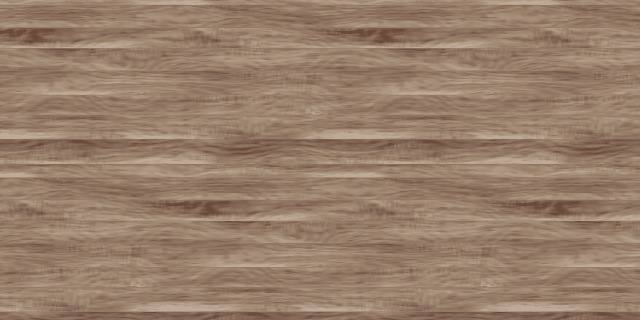
A WebGL 1 fragment shader for this texture:

```glsl
precision highp float;
// Brown timber boards lying flat: a block of eight boards repeats across and down,
// each block row sliding by half a block. Wrapping noise makes grain, bent by sines;
// contour rings, pale sapwood, saw marks and small knots are layered on top.
uniform vec2 u_resolution;

const float TAU = 6.2832;

float hash(vec2 p) {
  return fract(sin(dot(p, vec2(12.99, 78.23))) * 4375.85);
}

// Value noise whose x lattice wraps after a whole number of cells
float noise(vec2 p, float period) {
  vec2 i = floor(p), f = fract(p);
  f = f * f * (3.0 - 2.0 * f);
  float x0 = mod(i.x, period), x1 = mod(i.x + 1.0, period);
  float low = mix(hash(vec2(x0, i.y)), hash(vec2(x1, i.y)), f.x);
  float high = mix(hash(vec2(x0, i.y + 1.0)), hash(vec2(x1, i.y + 1.0)), f.x);
  return mix(low, high, f.y);
}

void main() {
  // Block coordinates: u runs along the boards, t runs down through them
  vec2 q = gl_FragCoord.xy / u_resolution.y;
  float down = (1.0 - q.y - 0.086) / 0.539;
  float row = floor(down);
  float t = down - row;
  float u = fract(q.x / 1.094 - 0.5 * row);
  float pixel = 1.0 / u_resolution.y;

  // Find the board and the position v across it
  vec4 edgesA = vec4(0.0, 0.121, 0.251, 0.391);
  vec4 edgesB = vec4(0.507, 0.647, 0.792, 0.870);
  vec4 passedA = step(edgesA, vec4(t)), passedB = step(edgesB, vec4(t));
  float board = dot(passedA + passedB, vec4(1.0)) - 1.0;
  vec4 below = max(edgesA * passedA, edgesB * passedB);
  vec4 above = min(mix(edgesA, vec4(1.0), passedA), mix(edgesB, vec4(1.0), passedB));
  float top = max(max(below.x, below.y), max(below.z, below.w));
  float bottom = min(min(above.x, above.y), min(above.z, above.w));
  float v = (t - top) / (bottom - top);
  float seed = board * 17.0;

  // Slow bends shared by all the grain of a board
  float bend = noise(vec2(u * 5.0, v * 1.1 + seed), 5.0) - 0.5
             + 0.12 * sin(TAU * 3.0 * u + board * 2.0 + v * 2.0);
  float s = t * 0.539 + 0.028 * bend;

  // Broad, medium and fine streaks
  float tone = 0.56 + 0.2 * (hash(vec2(board, 3.0)) - 0.5);
  tone += 0.65 * (noise(vec2(u * 3.0, s * 36.0 + seed), 3.0) - 0.5);
  tone += 0.48 * (noise(vec2(u * 6.0, s * 95.0 + seed), 6.0) - 0.5);
  tone += 0.46 * (noise(vec2(u * 18.0, s * 190.0 + seed), 18.0) - 0.5);
  tone += 0.34 * (noise(vec2(u * 60.0, s * 240.0 + seed), 60.0) - 0.5);

  // Contour rings, strong and dark in the hearts of two boards
  float figured = 1.0 - step(0.5, mod(board, 5.0));
  float heart = pow(0.5 + 0.5 * cos(TAU * (2.0 * u - 0.2 - 0.04 * board)), 2.0);
  heart *= smoothstep(0.0, 0.3, v) * smoothstep(1.0, 0.6, v);
  float contour = 5.0 * noise(vec2(u * 6.0, v * 1.2 + seed), 6.0) + 3.0 * v;
  float ring = sin(TAU * contour + 2.0 * noise(vec2(u * 40.0, v * 5.0), 40.0));
  tone += ring * (0.1 + 0.2 * figured * heart) - 0.5 * figured * heart;

  // Pale sapwood low on each board, shade under its upper edge
  float sap = smoothstep(0.4, 0.75, noise(vec2(u * 4.0, seed + 5.0), 4.0));
  tone += 0.75 * sap * smoothstep(0.55, 0.95, v + 0.35 * bend);
  float shade = smoothstep(0.2, 0.75, noise(vec2(u * 5.0, seed + 9.0), 5.0));
  tone -= 0.55 * shade * smoothstep(0.4, 0.0, v + 0.2 * bend);

  // Fine dark pore lines
  float pore = noise(vec2(u * 34.0, s * 210.0 + seed + 3.0), 34.0);
  tone -= 0.34 * smoothstep(0.66, 0.95, pore);

  // Faint upright saw marks in patches
  float patchy = smoothstep(0.55, 0.85, noise(vec2(u * 7.0, v + seed + 4.0), 7.0));
  tone += 0.4 * patchy * (noise(vec2(u * 210.0, v * 4.0 + seed), 210.0) - 0.5);

  // Two small pale knots, each resting on a seam
  for (int i = 0; i < 2; i++) {
    float n = float(i);
    vec2 offset = (vec2(u, t) - vec2(0.405 + 0.5 * n, 0.38 + 0.115 * n)) / vec2(0.035, 0.035);
    float d = length(offset) + 0.4 * bend;
    tone += exp(-d * d * 1.5) * (0.28 + 0.2 * sin(d * 11.0));
  }

  // Soft seams
  float gap = min(t - top, bottom - t) * 0.539;
  tone = mix(0.35, tone, smoothstep(-0.5 * pixel, pixel, gap));

  // Umber to cream, a little warmer between the two
  tone = clamp(tone, -0.7, 1.35);
  vec3 wood = mix(vec3(0.53, 0.42, 0.355), vec3(0.69, 0.605, 0.53), tone);
  wood.b -= 0.05 * max(tone * (1.0 - tone), 0.0);
  gl_FragColor = vec4(wood, 1.0);
}
```
